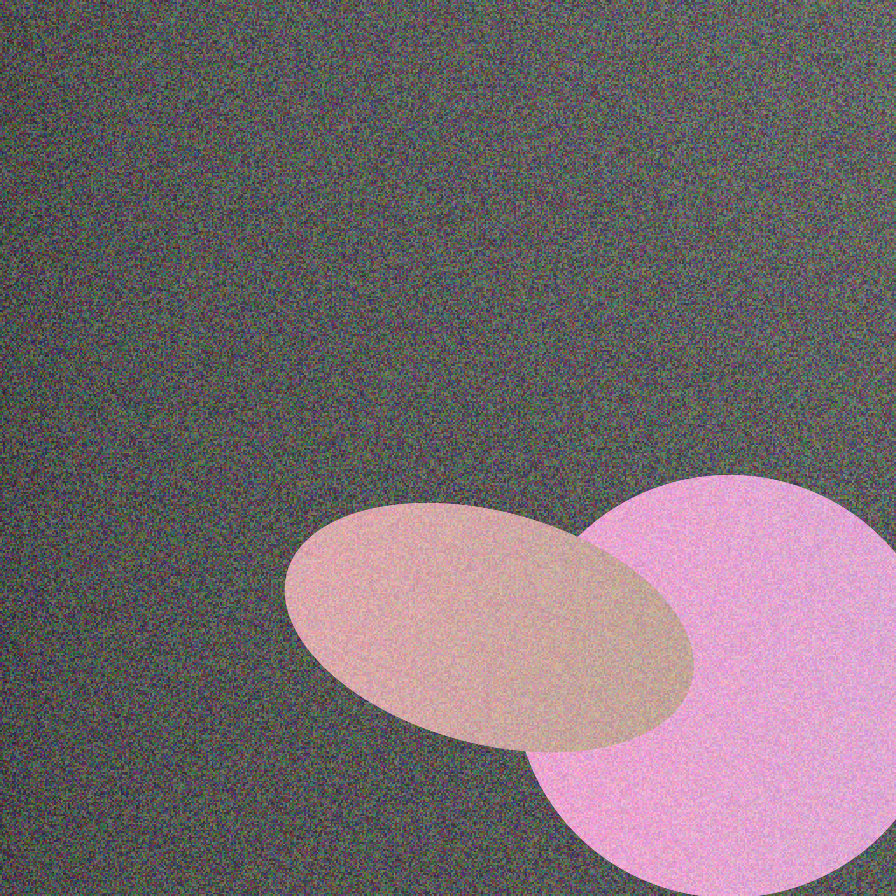
A WebGL 2 fragment shader for this background:

```glsl
#version 300 es
precision highp float;
// Two soft-coloured ellipses, a pink disc and a tilted tan oval, on a dark grey field.
// Each surface is a gentle gradient; coloured grain from an integer hash covers all,
// stronger on the dark field than on the light shapes.

uniform vec2 u_resolution;
out vec4 outColor;

// Three independent values in 0..1 for each grid cell.
vec3 hashCell(uvec2 cell) {
    uvec3 v = uvec3(cell, 17u) * 1664525u + 1013904u;
    v.x += v.y * v.z;
    v.y += v.z * v.x;
    v.z += v.x * v.y;
    v ^= v >> 16u;
    v.x += v.y * v.z;
    v.y += v.z * v.x;
    v.z += v.x * v.y;
    return vec3(v >> 8u) / 16777216.0;
}

vec2 rotate(vec2 p, float angle) {
    float c = cos(angle), s = sin(angle);
    return vec2(c * p.x - s * p.y, s * p.x + c * p.y);
}

// Approximate signed distance to an ellipse, accurate near its edge.
float ellipseDistance(vec2 p, vec2 radii) {
    float k = length(p / radii);
    return k * (k - 1.0) / max(length(p / (radii * radii)), 0.0001);
}

float coverage(float dist) {
    float halfPixel = 0.5 / min(u_resolution.x, u_resolution.y);
    return 1.0 - smoothstep(-halfPixel, halfPixel, dist);
}

void main() {
    vec2 uv = gl_FragCoord.xy / u_resolution;

    // Dark field, slightly lighter toward the upper right
    float light = 0.315 + 0.04 * uv.x + 0.03 * uv.y * (0.4 + uv.x);
    light -= 0.025 * exp(-uv.x * 14.0);
    vec3 color = light * vec3(1.0, 1.01, 1.0);
    float grainAmount = 0.34;

    // Pink disc, cropped by the right edge
    float disc = coverage(ellipseDistance(uv - vec2(0.814, 0.234), vec2(0.239, 0.236)));
    vec3 pink = mix(vec3(0.915, 0.645, 0.81), vec3(0.875, 0.655, 0.82),
                    smoothstep(0.58, 1.0, uv.x));
    color = mix(color, pink, disc);
    grainAmount = mix(grainAmount, 0.17, disc);

    // Tilted oval in front, rose on the left to tan on the right
    vec2 local = rotate(uv - vec2(0.546, 0.2995), 0.266);
    float oval = coverage(ellipseDistance(local, vec2(0.234, 0.1295)));
    vec3 tan_ = mix(vec3(0.855, 0.66, 0.68), vec3(0.765, 0.645, 0.605),
                    smoothstep(-0.24, 0.24, local.x));
    color = mix(color, tan_, oval);
    grainAmount = mix(grainAmount, 0.17, oval);

    // Coloured grain on a fixed grid across the canvas
    vec3 grain = hashCell(uvec2(uv * 512.0)) - 0.5;
    color += grain * grainAmount;

    outColor = vec4(clamp(color, 0.0, 1.0), 1.0);
}
```
